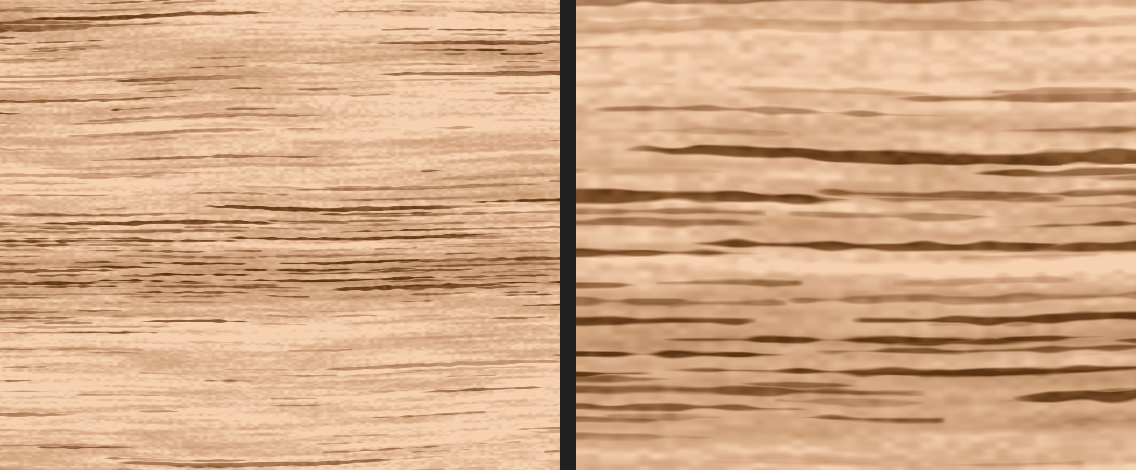
Left: the whole. Right: its middle third, enlarged.
Reproduce this texture procedurally as a WebGL 1 fragment shader.

```glsl
precision highp float;
// Pale oak plank: horizontal fibres with clustered, tapering dark grain lines.
uniform vec2 u_resolution;

const vec3 CREAM = vec3(0.96, 0.82, 0.69);
const vec3 TAN = vec3(0.87, 0.70, 0.56);
const vec3 HONEY = vec3(0.80, 0.62, 0.47);
const vec3 OAK = vec3(0.70, 0.52, 0.38);
const vec3 BROWN = vec3(0.60, 0.42, 0.27);
const vec3 UMBER = vec3(0.49, 0.31, 0.16);
const vec3 BARK = vec3(0.35, 0.20, 0.08);

float hash(vec2 p) {
  vec3 q = fract(vec3(p.xyx) * 0.1031);
  q += dot(q, q.yzx + 33.33);
  return fract((q.x + q.y) * q.z);
}

float noise(vec2 p) {
  vec2 cell = floor(p);
  vec2 f = fract(p);
  f = f * f * (3.0 - 2.0 * f);
  float low = mix(hash(cell), hash(cell + vec2(1.0, 0.0)), f.x);
  float high = mix(hash(cell + vec2(0.0, 1.0)), hash(cell + vec2(1.0, 1.0)), f.x);
  return mix(low, high, f.y);
}

float bell(float x, float center, float width) {
  float d = (x - center) / width;
  return exp(-d * d);
}

// Slow bending of the grain direction.
vec2 bendGrain(vec2 p) {
  float wide = noise(p * vec2(1.6, 2.5) + 11.0) - 0.5;
  float local = noise(p * vec2(4.5, 9.0) + 37.0) - 0.5;
  return vec2(p.x, p.y + 0.040 * wide + 0.008 * local);
}

// How crowded the grain lines are, 0 to 1.
float grainDensity(vec2 p) {
  float patches = noise(p * vec2(1.4, 9.0) + 5.0);
  float heart = bell(p.y, 0.41, 0.105);
  float crown = bell(p.y, 0.90, 0.11);
  return smoothstep(0.30, 0.85, 0.55 * patches + 0.5 * heart + 0.36 * crown);
}

// One layer of tapering dashes, one per cell in staggered rows.
float grainLines(vec2 p, vec2 size, float halfWidth, float density, float seed, float soft) {
  float row = floor(p.y / size.y);
  float x = p.x / size.x + 9.0 * hash(vec2(row, seed));
  vec2 id = vec2(floor(x) + seed * 17.0, row + seed * 5.0);
  float start = 0.30 * hash(id + 3.1);
  float end = 1.0 - 0.30 * hash(id + 7.7);
  float along = clamp((fract(x) - start) / (end - start), 0.0, 1.0);
  float taper = sqrt(4.0 * along * (1.0 - along));
  float center = mix(0.32, 0.68, hash(id + 13.3));
  float ragged = (noise(p * vec2(45.0, 190.0) + seed) - 0.5) * 0.0036;
  float thick = halfWidth * mix(0.55, 1.3, hash(id + 19.9)) * taper;
  float d = abs(fract(p.y / size.y) - center) * size.y - thick + ragged;
  float cover = (1.0 - smoothstep(-soft, soft, d)) * smoothstep(0.0, 0.5, taper);
  float chance = hash(id + 29.3);
  float present = smoothstep(chance - 0.08, chance + 0.08, density);
  return cover * present * mix(0.4, 1.0, hash(id + 41.7));
}

// Piecewise ramp: 0 is cream, 1 is umber, 1.2 is bark.
vec3 woodRamp(float tone) {
  float t = tone * 5.0;
  vec3 c = mix(CREAM, TAN, clamp(t, 0.0, 1.0));
  c = mix(c, HONEY, clamp(t - 1.0, 0.0, 1.0));
  c = mix(c, OAK, clamp(t - 2.0, 0.0, 1.0));
  c = mix(c, BROWN, clamp(t - 3.0, 0.0, 1.0));
  c = mix(c, UMBER, clamp(t - 4.0, 0.0, 1.0));
  return mix(c, BARK, clamp(t - 5.0, 0.0, 1.0));
}

void main() {
  vec2 p = gl_FragCoord.xy / u_resolution.y;
  float soft = max(0.0013, 0.6 / u_resolution.y);
  vec2 g = bendGrain(p);
  float density = grainDensity(g);

  // Fibre tone from broad stains down to fine streaks and flecks.
  float tone = 0.18 + 0.20 * (density - 0.4);
  tone += 0.20 * (noise(g * vec2(1.8, 16.0) + 51.0) - 0.5);
  tone += 0.24 * (noise(g * vec2(2.5, 75.0) + 71.0) - 0.5);
  tone += 0.30 * (noise(g * vec2(9.0, 165.0) + 91.0) - 0.5);
  tone += 0.20 * (noise(g * vec2(110.0, 230.0)) - 0.5);

  // Grain lines: medium, fine and short, then long solitary ones.
  float crowd = 0.92 * density;
  float lines = grainLines(g, vec2(0.80, 0.0165), 0.0034, 0.04 + crowd, 1.0, soft);
  lines = max(lines, grainLines(g, vec2(0.38, 0.0125), 0.0023, 0.04 + 0.8 * crowd, 2.0, soft));
  lines = max(lines, grainLines(g, vec2(0.65, 0.0430), 0.0038, 0.32 + 0.4 * crowd, 3.0, soft));
  lines = max(lines, 0.7 * grainLines(g, vec2(0.16, 0.0140), 0.0018, 0.12 + 0.5 * crowd, 4.0, soft));

  // Soft brown halo that stains the wood around crowded lines.
  float halo = grainLines(g, vec2(0.90, 0.0330), 0.0085, 0.8 * density, 6.0, 0.006);

  tone = max(tone + 0.16 * halo, 0.0) + 0.92 * lines;
  gl_FragColor = vec4(woodRamp(tone), 1.0);
}
```
